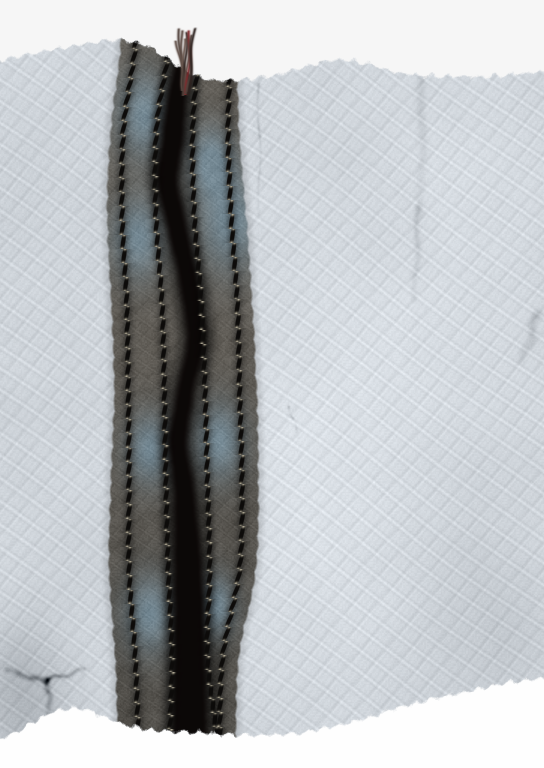
Write a WebGL 2 fragment shader that draws this texture.

```glsl
#version 300 es
precision highp float;
// Backlit ripstop cloth with torn edges and a dark, stitched, split seam band.
uniform vec2 u_resolution;
out vec4 outColor;

float hash(vec2 p) { return fract(sin(dot(p, vec2(127.1, 311.7))) * 43758.5); }

// Layered sines, about -1..1
float mottle(vec2 p) {
  float sum = 0.0, amp = 0.5;
  for (int i = 0; i < 4; i++) {
    sum += amp * sin(p.x + 1.7 * sin(p.y * 0.8)) * cos(p.y + 1.3 * sin(p.x * 0.7));
    p = mat2(1.5, 1.1, -1.1, 1.5) * p + 2.3;
    amp *= 0.6;
  }
  return sum;
}

// Smooth curve through nine even knots, given in thousandths
float curve(float k[9], float t) {
  t = clamp(t, 0.0, 7.999);
  int i = int(t);
  float f = fract(t), a = k[max(i - 1, 0)], b = k[i], c = k[i + 1], d = k[min(i + 2, 8)];
  return 0.001 * (b + 0.5*f*(c - a + f*(2.0*a - 5.0*b + 4.0*c - d + f*(3.0*(b - c) + d - a))));
}

float bump(float v, float center, float width) {
  float d = (v - center) / width;
  return exp(-d * d);
}
float blob(vec2 p, float x, float y, float r) { return bump(p.x, x, r) * bump(p.y, y, r * 1.5); }

// Wrinkle along a segment, fading toward its end
float crease(vec2 p, vec4 seg, float width) {
  vec2 pa = p - seg.xy, ba = seg.zw - seg.xy;
  float h = clamp(dot(pa, ba) / dot(ba, ba), 0.0, 1.0);
  return bump(length(pa - ba * h + 0.002 * sin(h * 9.0)), 0.0, width) * (1.0 - 0.6 * h);
}

// Diagonal double threads, with shaded dashes across them
float ripstop(vec2 p) {
  p += 0.003 * sin(p.yx * 19.0);
  float u = fract(dot(p, vec2(-0.59, 0.81)) / 0.0235) - 0.5;
  float v = fract(dot(p, vec2(0.75, 0.66)) / 0.0225) - 0.5;
  float dash = bump(v, -0.04, 0.11) * (0.5 + 0.5 * smoothstep(0.1, 0.3, abs(u)));
  return bump(u, 0.0, 0.07) - 0.8 * bump(abs(u), 0.15, 0.07) + 0.6 * bump(v, 0.12, 0.06) - dash;
}

// Twisted black thread with a pale glint at each needle hole
vec3 stitch(vec3 col, vec2 p, float x, float soft) {
  float f = fract(p.y / 0.0185 + x * 3.0) - 0.5, d = p.x - x + 0.004 * f;
  float thread = smoothstep(soft, -soft, abs(d) - 0.0028 + 0.003 * f * f);
  col = mix(col * (1.0 - 0.4 * bump(d, 0.0, 0.007)), vec3(0.05, 0.045, 0.04), thread);
  float glint = bump(length(vec2(d, (0.5 - abs(f)) * 0.0185)), 0.0, 0.0023);
  return mix(col, vec3(0.78, 0.75, 0.66), 0.85 * glint);
}

void main() {
  vec2 p = gl_FragCoord.xy / u_resolution.y;
  p.y = 1.0 - p.y;
  float soft = 0.8 / u_resolution.y, t = (p.y - 0.05) / 0.115, s = p.x / 0.0882;
  float grain = hash(floor(p * 512.0)) - 0.5;

  // Torn outline
  float fray = 0.003 * mottle(p * 230.0) + 0.002 * sin(p.x * 310.0);
  float top = curve(float[9](78., 61., 55., 102., 99., 78., 96., 100., 94.), s) + fray;
  float bottom = curve(float[9](961., 922., 947., 954., 957., 945., 919., 898., 883.), s) + fray;
  float body = smoothstep(-2.0 * soft, 2.0 * soft, min(p.y - top, bottom - p.y));
  vec3 paper = vec3(mix(0.965, 0.995, smoothstep(0.3, 0.95, p.y)));

  // Pale cloth: broad light, grid, weave, creases
  vec3 cloth = vec3(0.815, 0.837, 0.86) + 0.02 * mottle(p * 11.0) + 0.036 * ripstop(p);
  cloth += 0.05 * blob(p, 0.44, 0.6, 0.16) + 0.03 * blob(p, 0.62, 0.3, 0.1);
  cloth -= 0.12 * blob(p, 0.03, 0.91, 0.06) + 0.05 * blob(p, 0.63, 0.8, 0.09);
  cloth += 0.008 * sin(p.x * 700.0 + p.y * 500.0) + 0.025 * grain;
  cloth -= 0.10 * crease(p, vec4(0.545, 0.27, 0.54, 0.39), 0.004)
    + 0.07 * crease(p, vec4(0.55, 0.1, 0.548, 0.28), 0.006)
    + 0.12 * crease(p, vec4(0.337, 0.11, 0.338, 0.28), 0.002)
    + 0.14 * crease(p, vec4(0.376, 0.53, 0.39, 0.57), 0.002)
    + 0.12 * crease(p, vec4(0.7, 0.41, 0.68, 0.47), 0.006)
    + 0.30 * crease(p, vec4(0.062, 0.885, 0.065, 0.93), 0.004)
    + 0.35 * crease(p, vec4(0.06, 0.888, 0.01, 0.873), 0.004)
    + 0.30 * crease(p, vec4(0.063, 0.885, 0.11, 0.872), 0.003);
  vec3 col = mix(paper, cloth, body);

  // Seam band: brown-grey with blue light coming through
  float scallop = 0.002 * abs(sin(p.y * 135.0)) + 0.001 * mottle(p * 90.0);
  float left = curve(float[9](159., 146., 141., 146., 150., 146., 143., 151., 155.), t);
  float right = curve(float[9](307., 310., 319., 327., 333., 335., 332., 310., 306.), t);
  float inside = min(p.x - left, right - p.x) + scallop;
  vec3 band = mix(vec3(0.39, 0.375, 0.35), vec3(0.33, 0.32, 0.30), smoothstep(0.3, 0.9, p.y));
  float blue = blob(p, 0.188, 0.15, 0.037) + blob(p, 0.18, 0.31, 0.035)
    + blob(p, 0.3, 0.29, 0.042) + blob(p, 0.275, 0.21, 0.03) + blob(p, 0.195, 0.585, 0.03)
    + blob(p, 0.285, 0.575, 0.033) + blob(p, 0.195, 0.8, 0.033) + blob(p, 0.28, 0.79, 0.027);
  band = mix(band, vec3(0.47, 0.565, 0.62), 0.85 * min(blue, 1.0));
  band += 0.035 * mottle(p * 60.0) + 0.022 * ripstop(p * 1.6) + 0.04 * grain;

  // Dark opening between the flaps
  float gap = curve(float[9](240., 227., 229., 249., 241., 240., 245., 247., 247.), t)
    + 0.008 * (bump(p.y, 0.45, 0.04) - bump(p.y, 0.235, 0.04) - bump(p.y, 0.575, 0.04));
  float halfGap = curve(float[9](7., 13., 12., 11., 10., 12., 17., 19., 21.), t);
  float opening = abs(p.x - gap) - halfGap + 0.001 * mottle(p * 70.0);
  band *= 1.0 - 0.5 * smoothstep(0.025, 0.0, opening);
  band = mix(band, vec3(0.045, 0.03, 0.027), smoothstep(0.008, -0.005, opening));

  // Four stitch rows
  band = stitch(band, p, curve(float[9](177., 161., 159., 165., 167., 168., 168., 176., 180.), t), soft);
  band = stitch(band, p, curve(float[9](221., 204., 203., 211., 214., 216., 219., 224., 221.), t), soft);
  band = stitch(band, p, curve(float[9](259., 251., 253., 262., 267., 270., 273., 270., 283.), t), soft);
  band = stitch(band, p, curve(float[9](301., 297., 301., 309., 312., 315., 312., 290., 286.), t), soft);
  col *= 1.0 - 0.12 * body * smoothstep(-0.012, 0.0, inside);
  col = mix(col, band, smoothstep(-0.002, 0.002, inside) * body);

  // Loose yarn ends above the opening
  for (int i = 0; i < 9; i++) {
    float id = float(i), h = (0.1 - p.y) / (0.045 + 0.024 * hash(vec2(id, 3.0)));
    float x = 0.242 + (id - 4.0) * 0.0026 * (0.5 + 0.6 * h) + 0.002 * sin(h * 5.0 + id);
    float strand = bump(p.x, x, 0.002) * step(-0.4, h) * smoothstep(1.03, 0.97, h);
    vec3 yarn = mix(vec3(0.16, 0.12, 0.11), vec3(0.48, 0.4, 0.36), hash(vec2(id, 8.0)));
    col = mix(col, i == 6 ? vec3(0.5, 0.16, 0.17) : yarn, strand * 0.9);
  }
  outColor = vec4(clamp(col, 0.0, 1.0), 1.0);
}
```
